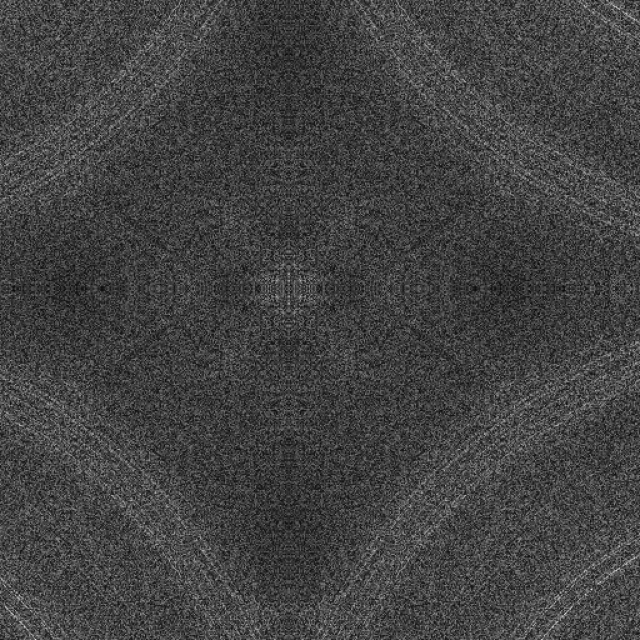
A WebGL 2 fragment shader for this pattern:

```glsl
#version 300 es
precision highp float;
// Grey film grain folded about an off-centre point into four mirrored quadrants.
// Sparse thin concentric arcs, sunk in the grain, sweep around each outer corner;
// soft glows, faint rays and a woven grid shade the diamond left between them.
uniform vec2 u_resolution;
out vec4 fragColor;

const float CELLS = 512.0;                       // grain cells per canvas side
const vec2 FOLD = vec2(231.0, 281.0) / CELLS;    // mirror point
const vec2 ARC_CENTRE = vec2(0.85, 0.92);        // arc origin in folded space

// Integer hash, 0..1
float hash(ivec2 cell, int seed) {
  uvec2 u = uvec2(cell + 4096);
  uint h = u.x * 1664525u + u.y * 374761393u + uint(seed) * 668265263u;
  h = (h ^ (h >> 15)) * 2246822519u;
  h = (h ^ (h >> 13)) * 3266489917u;
  h ^= h >> 16;
  return float(h >> 8) / 16777216.0;
}

float valueNoise(vec2 p, int seed) {
  ivec2 i = ivec2(floor(p));
  vec2 f = fract(p);
  f = f * f * (3.0 - 2.0 * f);
  float low = mix(hash(i, seed), hash(i + ivec2(1, 0), seed), f.x);
  float high = mix(hash(i + ivec2(0, 1), seed), hash(i + ivec2(1, 1), seed), f.x);
  return mix(low, high, f.y);
}

// Skewed grain with a mean near one
float grain(vec2 p) {
  float g = 0.5 * (valueNoise(p, 1) + valueNoise(p, 2));
  return 0.16 + 0.84 * 2.27 * pow(g, 1.25);
}

float band(float x, float middle, float width) {
  float d = (x - middle) / width;
  return exp(-d * d);
}

float glow(vec2 q, vec2 middle, vec2 size) {
  vec2 d = (q - middle) / size;
  return exp(-dot(d, d));
}

// Thin rings, one per radial slot, with random offset and brightness
float rings(float radius, float slots, float width, int seed) {
  int base = int(floor(radius * slots));
  float sum = 0.0;
  for (int k = -1; k <= 1; k++) {
    ivec2 slot = ivec2(base + k, 0);
    float at = (float(slot.x) + hash(slot, seed)) / slots;
    float level = hash(slot, seed + 1);
    sum += level * level * band(radius, at, width);
  }
  return sum;
}

// Soft line from a along a direction, fading with length
float ray(vec2 q, vec2 a, vec2 dir, float len, float width) {
  vec2 d = q - a;
  vec2 n = normalize(dir);
  float along = dot(d, n);
  float across = d.x * n.y - d.y * n.x;
  return band(across, 0.0, width) * smoothstep(0.0, 0.03, along)
       * (1.0 - smoothstep(0.6 * len, len, along));
}

// Broad light and dark patches
float patches(vec2 q) {
  float s = 0.06 * (1.0 - smoothstep(0.03, 0.11, q.x + q.y));
  s -= 0.045 * glow(q, vec2(0.085, 0.0), vec2(0.025, 0.02));
  s -= 0.03 * glow(q, vec2(0.0, 0.09), vec2(0.02, 0.025));
  s += 0.025 * glow(q, vec2(0.18, 0.0), vec2(0.05, 0.045));
  s += 0.02 * glow(q, vec2(0.085, 0.105), vec2(0.035));
  s += 0.015 * glow(q, vec2(0.0, 0.18), vec2(0.03, 0.05));
  s -= 0.035 * glow(q, vec2(0.33, 0.0), vec2(0.09, 0.08));
  s -= 0.035 * glow(q, vec2(0.0, 0.36), vec2(0.07, 0.11));
  s += 0.03 * glow(q, vec2(0.325, 0.16), vec2(0.045, 0.035));
  s += 0.03 * glow(q, vec2(0.0, 0.51), vec2(0.07, 0.04));
  s += 0.03 * glow(q, vec2(0.52, 0.0), vec2(0.05, 0.025));
  return s;
}

void main() {
  vec2 uv = gl_FragCoord.xy / u_resolution;
  vec2 q = abs(uv - FOLD);
  vec2 cell = q * CELLS - 0.5;
  float radius = distance(q, ARC_CENTRE);

  // Base tone: slightly lighter outside the central diamond
  float outer = 1.0 - smoothstep(0.89, 0.95, radius);
  float tone = 0.245 + 0.025 * outer + patches(q);
  tone += 0.016 * band(radius, 0.85, 0.04) + 0.03 * band(radius, 0.61, 0.04);
  tone -= 0.03 * band(radius, 0.765, 0.035) * smoothstep(0.35, 0.5, q.x);

  // Rays crossing near the middle
  tone -= 0.04 * ray(q, vec2(0.115, 0.0), vec2(1.0, 0.8), 0.28, 0.004);
  tone += 0.025 * ray(q, vec2(0.13, 0.0), vec2(1.0, 0.8), 0.28, 0.005);
  tone += 0.02 * ray(q, vec2(0.03, 0.03), vec2(0.8, 1.0), 0.17, 0.012);

  // Faint woven grid along the axes and at the centre
  float weave = valueNoise(vec2(cell.x, 0.0), 5) + valueNoise(vec2(0.0, cell.y), 6) - 1.0;
  float axis = 0.25 * band(min(q.x, q.y), 0.0, 0.025) + 0.7 * band(length(q), 0.0, 0.06);
  tone *= 1.0 + 0.4 * weave * min(axis, 1.0);

  // Bright arcs, broken up by the grain
  float strength = 0.3 + 0.7 * band(radius, 0.865, 0.06) + 0.7 * band(radius, 0.6, 0.045);
  float arcs = rings(radius, 70.0, 0.0014, 11) + 0.5 * rings(radius, 140.0, 0.0012, 21);
  float g = grain(cell);
  float value = tone * g + 0.27 * outer * strength * arcs * (0.35 + 0.65 * g);

  fragColor = vec4(vec3(clamp(value, 0.0, 1.0)), 1.0);
}
```
